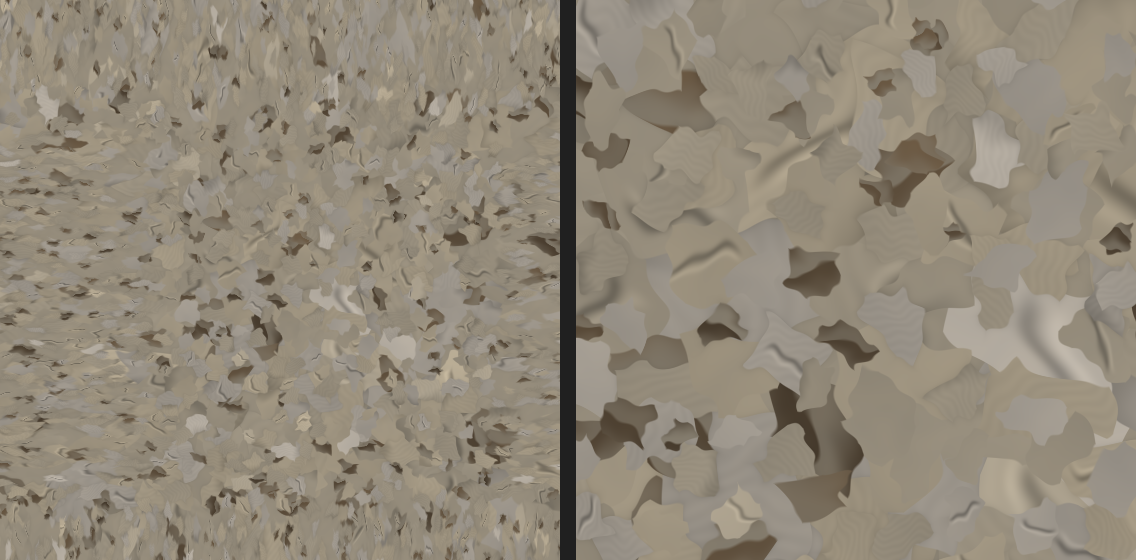
Left: the whole. Right: its middle third, enlarged.
A WebGL 2 fragment shader for this texture:

```glsl
#version 300 es
precision highp float;
// Weathered stone built from overlapping flakes, painted from large to small.
// Each flake is a warped polygon on a jittered grid; some are dark folded hollows.
// Flakes lie flat near the top and bottom, upright at the sides, and larger inside.

#define LAYERS 6
#define FIRST_CELLS 7.0
#define LAYER_GROWTH 1.4
#define HOLLOW_SHARE 0.19
#define CREASE_SHARE 0.24
#define STRETCH 0.62
#define EDGE_WOBBLE 0.11
#define TONE_SPREAD 0.075
#define STONE vec3(0.585, 0.550, 0.485)
#define SAND vec3(0.620, 0.578, 0.500)
#define ASH vec3(0.615, 0.588, 0.548)
#define SHADOW vec3(0.300, 0.250, 0.190)

uniform vec2 u_resolution;
out vec4 fragColor;

vec4 hash4(vec3 p) {
  vec4 v = fract(p.xyzx * vec4(0.1031, 0.1030, 0.0973, 0.1099));
  v += dot(v, v.wzxy + 33.33);
  return fract((v.xxyz + v.yzzw) * v.zywx);
}

mat2 rotation(float a) {
  float c = cos(a), s = sin(a);
  return mat2(c, s, -s, c);
}

// Positive where flakes lie flat, negative where they stand upright.
float flakeLean(vec2 c) {
  float upright = max(1.0 - smoothstep(0.22, 0.36, c.x), smoothstep(0.83, 0.93, c.x));
  float flat_ = max(smoothstep(0.72, 0.88, c.y), 1.0 - smoothstep(0.06, 0.15, c.y));
  float inner = 0.35 * smoothstep(0.45, 0.6, c.y);
  return mix(mix(inner, -1.0, upright), 1.0, flat_);
}

// Six-sided outline with uneven corners; q is in flake units.
float flakeDistance(vec2 q, vec4 seed) {
  float d = length(q) - 1.0;
  for (int k = 0; k < 6; k++) {
    float f = float(k);
    float turn = fract(seed.x * 17.3 + f * 0.618);
    float reach = mix(0.45, 0.88, fract(seed.y * 23.7 + f * 0.377));
    float a = (f + 0.75 * turn) * 1.0472;
    d = max(d, dot(q, vec2(cos(a), sin(a))) - reach);
  }
  return d;
}

// Plain flake: tint, slope, soft shaded side, fine streaks and a crease.
vec3 flakeColor(vec2 q, vec4 seed, vec4 look) {
  vec3 tint = look.x < 0.46 ? STONE : (look.x < 0.75 ? SAND : ASH);
  float a = 6.2832 * seed.z;
  vec2 dir = vec2(cos(a), sin(a));
  float along = dot(q, dir), across = dot(q, vec2(-dir.y, dir.x));
  float light = 1.0 + TONE_SPREAD * (look.y - 0.5) + 0.03 * along;
  light += 0.11 * step(0.96, look.y);
  light -= 0.20 * step(look.z, 0.26) * smoothstep(0.05, 0.8, along);
  light += 0.012 * step(0.5, look.w) * sin(across * 32.0 + 2.0 * sin(along * 4.0 + a));
  float bend = across - 0.25 * (look.w - 0.5) - 0.12 * sin(along * 3.0 + a);
  float span = 1.0 - smoothstep(0.35, 0.65, abs(along));
  float groove = exp(-pow(bend / 0.07, 2.0));
  float ridge = exp(-pow((bend - 0.15) / 0.06, 2.0));
  light += step(1.0 - CREASE_SHARE, look.z) * span * (0.09 * ridge - 0.25 * groove);
  return tint * light;
}

// Hollow: stepped folds running from deep shade to stone.
vec3 hollowColor(vec2 q, vec4 seed, vec4 look) {
  float a = 1.57 + 2.4 * (seed.z - 0.5);
  float depth = 0.5 - 0.5 * dot(q, vec2(cos(a), sin(a)));
  float fold = fract(depth * mix(0.9, 2.3, look.y) + 0.10 * sin(q.x * 4.0 + a) + look.w * 0.3);
  float lit = smoothstep(0.0, 0.85, fold) * (1.0 - smoothstep(0.92, 1.0, fold));
  return mix(SHADOW * mix(0.9, 1.4, look.z), STONE * 0.88, lit * mix(0.55, 1.0, look.x));
}

void main() {
  vec2 uv = gl_FragCoord.xy / u_resolution;
  float pixel = 1.0 / min(u_resolution.x, u_resolution.y);
  vec3 color = STONE;
  float cells = FIRST_CELLS;

  for (int layer = 0; layer < LAYERS; layer++) {
    float level = float(layer);
    vec2 home = floor(uv * cells);
    for (int n = 0; n < 9; n++) {
      vec2 cell = home + vec2(n % 3 - 1, n / 3 - 1);
      vec4 seed = hash4(vec3(cell + 19.0, level * 7.3 + 3.0));
      vec4 look = hash4(vec3(cell + 71.0, level * 5.1 + 47.0));
      vec4 kind = hash4(vec3(cell + 137.0, level * 3.7 + 91.0));
      vec2 center = (cell + 0.5 + 0.8 * (seed.xy - 0.5)) / cells;
      float lean = flakeLean(center);

      // Small flakes gather along the borders.
      float presence = mix(0.9 - 0.13 * level, 0.88 - 0.04 * level, abs(lean));
      if (kind.x > presence) continue;
      bool hollow = layer > 0 && kind.y < HOLLOW_SHARE;
      vec2 size = vec2(1.0 - STRETCH * max(lean, 0.0), 1.0 + STRETCH * min(lean, 0.0));
      size *= mix(0.6, 0.92, kind.z) / cells;
      if (hollow) size *= lean < -0.2 ? vec2(0.68, 0.85) : vec2(0.85, 0.6);

      float spin = (kind.w - 0.5) * mix(2.2, 0.5, abs(lean));
      vec2 q = rotation(spin) * (uv - center) / size;
      if (dot(q, q) > 2.0) continue;
      q += EDGE_WOBBLE * sin(q.yx * 4.3 + seed.zw * 6.28);
      q += 0.45 * EDGE_WOBBLE * sin(q.yx * 10.0 + look.xy * 6.28);
      float edge = flakeDistance(q, seed) * min(size.x, size.y);
      float cover = 1.0 - smoothstep(-pixel, pixel, edge);
      color *= 1.0 - 0.06 * step(0.6, look.w) * exp(-max(edge, 0.0) / 0.002);
      vec3 paint = hollow ? hollowColor(q, seed, look) : flakeColor(q, seed, look);
      color = mix(color, paint, cover);
    }
    cells *= LAYER_GROWTH;
  }

  // Faint mottling over the whole surface.
  vec2 m = uv * 90.0 + 2.0 * sin(uv.yx * 37.0);
  float mottle = sin(m.x + sin(m.y * 1.7)) * sin(m.y + sin(m.x * 1.3));
  color += mottle * vec3(0.007, 0.005, 0.002);
  fragColor = vec4(color, 1.0);
}
```
